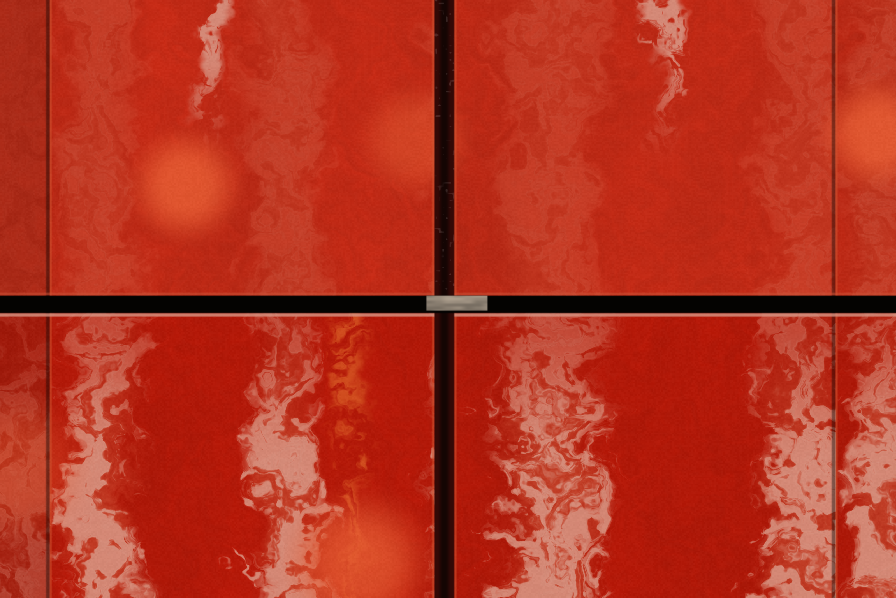
Reproduce this texture procedurally as a Shadertoy shader.

```glsl
// Glossy red wall tiles with rippled reflections, split by dark joints and a small metal clip.

const float PITCH = 0.657;        // panel width, in canvas heights
const float SEAM_X = 0.084;       // first hairline seam
const float JOINT_X = 0.743;      // open vertical joint
const float JOINT_Y = 0.491;      // open horizontal joint
const vec3 DEEP_RED = vec3(0.72, 0.10, 0.035);
const vec3 SOFT_RED = vec3(0.76, 0.165, 0.085);
const vec3 ORANGE = vec3(0.90, 0.36, 0.20);
const vec3 SHEEN = vec3(0.80, 0.33, 0.22);
const vec3 GLINT = vec3(0.84, 0.58, 0.51);
const vec3 MAROON = vec3(0.20, 0.035, 0.025);
const vec3 BLACK = vec3(0.015, 0.01, 0.005);
const vec3 METAL = vec3(0.60, 0.55, 0.49);

float hash(vec2 p) {
    return fract(sin(dot(p, vec2(127.1, 311.7))) * 43758.5453);
}

float noise(vec2 p) {
    vec2 i = floor(p), f = fract(p);
    f = f * f * (3.0 - 2.0 * f);
    return mix(mix(hash(i), hash(i + vec2(1, 0)), f.x),
               mix(hash(i + vec2(0, 1)), hash(i + vec2(1, 1)), f.x), f.y);
}

float fbm(vec2 p) {
    float sum = 0.0, gain = 0.5;
    for (int i = 0; i < 4; i++) {
        sum += gain * noise(p);
        p = p * 2.03 + 17.3;
        gain *= 0.5;
    }
    return sum / 0.9375;
}

// Coverage of a strip of given half width, softened over `soft`.
float strip(float d, float halfWidth, float soft) {
    return 1.0 - smoothstep(halfWidth - soft, halfWidth + soft, abs(d));
}

// Signed distance to the nearest line of a periodic set.
float periodic(float x, float start, float period) {
    return mod(x - start + 0.5 * period, period) - 0.5 * period;
}

// Soft round glow.
float glow(vec2 p, vec2 centre, float radius) {
    return 1.0 - smoothstep(0.35 * radius, 1.3 * radius, length(p - centre));
}

// Glaze colour with waviness, vertical reflections and blurred lights.
vec3 glaze(vec2 p) {
    float col = floor((p.x - SEAM_X) / PITCH);
    float odd = mod(col, 2.0);
    float lower = 1.0 - step(JOINT_Y, p.y);
    float u = (p.x - SEAM_X) / PITCH - col;
    vec2 q = p + vec2(col, lower) * 7.31;

    // Warped ripples and their thin bright crests
    vec2 warp = vec2(fbm(q * 16.0), fbm(q * 16.0 + 41.0)) - 0.5;
    float ripple = fbm(q * vec2(38.0, 30.0) + warp * 7.0);
    float crest = 1.0 - smoothstep(0.0, 0.09, abs(ripple - 0.52));

    vec3 c = mix(SOFT_RED, DEEP_RED, lower);
    c *= 0.97 + 0.10 * (fbm(q * vec2(7.0, 2.0)) - 0.5) + 0.10 * (ripple - 0.5);
    c *= 1.0 - 0.12 * step(col, -0.5);

    // Broad vertical reflections, torn along their edges
    float wave = u + warp.x * 0.16;
    float band = cos(6.2832 * (wave - mix(0.13, 0.28, odd)) / mix(0.47, 0.65, odd));
    float reach = mix(0.35, 1.0, 1.0 - smoothstep(0.22, 0.47, p.y));
    float strength = mix(0.45, reach, lower) * mix(0.3, 1.0, step(-0.5, col));
    float sheen = smoothstep(0.1, 0.95, band + 0.9 * (ripple - 0.5)) * strength;
    float glint = smoothstep(0.35, 0.75, band * 0.55 + 1.7 * (ripple - 0.42));
    c = mix(c, SHEEN, 0.65 * sheen);
    c = mix(c, GLINT, glint * strength * mix(0.15, 0.85, lower));
    c = mix(c, GLINT, crest * smoothstep(-0.1, 0.7, band) * strength * mix(0.15, 0.4, lower));

    // Narrow sparkling streak near the top, narrow amber streak below
    float streak = strip(wave - mix(0.42, 0.57, odd), 0.035, 0.02);
    float fade = smoothstep(0.72, 0.92, p.y);
    c = mix(c, GLINT, streak * fade * smoothstep(0.42, 0.60, ripple) * 0.9);
    float amber = strip(wave - 0.77, 0.03, 0.02) * lower * (1.0 - odd);
    c = mix(c, vec3(0.84, 0.35, 0.14), amber * smoothstep(0.35, 0.6, ripple) * 0.8);

    // Out-of-focus lights: three above, two below
    float light = 0.0;
    for (int i = 0; i < 3; i++) {
        float k = float(i + i / 2);
        vec2 centre = vec2(0.31 + 0.385 * k, 0.69 + 0.11 * sin(0.75 * k));
        light = max(light, glow(p, centre, 0.085) * (1.0 - lower) * (i == 1 ? 0.5 : 0.85));
    }
    for (int i = 0; i < 2; i++) {
        float k = float(i);
        light = max(light, glow(p, vec2(0.03 + 0.57 * k, 0.22 - 0.16 * k), 0.11) * lower * (0.35 + 0.4 * k));
    }
    c = mix(c, ORANGE, light);
    return c + 0.025 * (hash(floor(p * 340.0)) - 0.5);
}

void mainImage(out vec4 fragColor, in vec2 fragCoord) {
    vec2 p = fragCoord / iResolution.y;
    float aa = 1.0 / iResolution.y;
    float seam = periodic(p.x, SEAM_X, 2.0 * PITCH);
    float jointX = periodic(p.x, JOINT_X, 2.0 * PITCH);
    float jointY = p.y - JOINT_Y;
    vec3 c = glaze(p);

    // Seams and lit tile rims
    c = mix(c, c * 0.6, strip(seam + 0.004, 0.003, aa));
    c = mix(c, ORANGE * 0.9, 0.6 * strip(seam - 0.001, 0.0015, aa));
    c = mix(c, ORANGE * 0.9, 0.55 * strip(abs(jointX) - 0.0185, 0.002, aa));
    c = mix(c, SHEEN, 0.5 * strip(jointY - 0.0175, 0.002, aa));
    c = mix(c, GLINT, 0.8 * strip(jointY + 0.0175, 0.003, aa));

    // Open joints, with dust in the vertical one
    float dust = smoothstep(0.78, 0.95, noise(p * 170.0)) * step(0.0, jointY);
    vec3 slot = mix(BLACK, MAROON, 0.35 + 0.65 * smoothstep(0.002, 0.012, abs(jointX)));
    c = mix(c, slot + 0.12 * dust, strip(jointX, 0.0165, aa));
    c = mix(c, BLACK, strip(jointY, 0.0145, aa));

    // Brushed metal clip at the crossing
    vec2 m = vec2(jointX - 0.021, jointY - 0.002);
    float clip = strip(m.x, 0.051, aa) * strip(m.y, 0.0125, aa);
    vec3 metal = METAL * (0.8 + 0.3 * noise(p * vec2(60.0, 200.0)) + 5.0 * m.y);
    c = mix(c, metal, clip);

    fragColor = vec4(clamp(c, 0.0, 1.0), 1.0);
}
```
